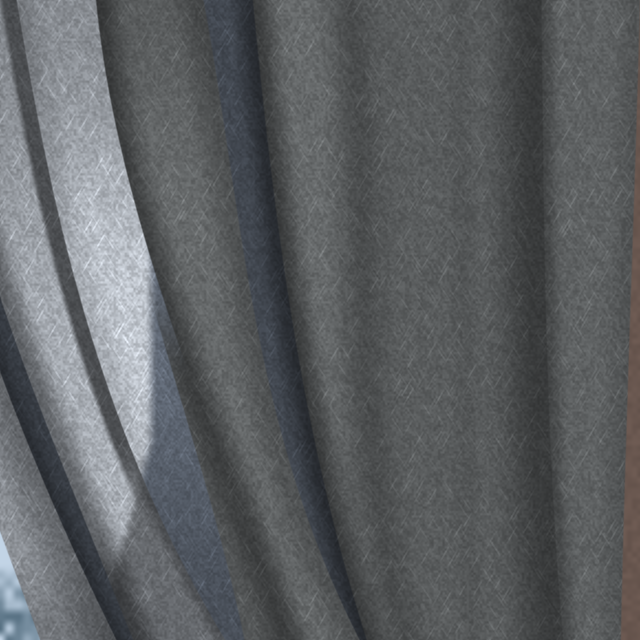
Reproduce this texture procedurally as a WebGL 2 fragment shader.

```glsl
#version 300 es
precision highp float;
// Woven grey curtain in sweeping folds, with sunlight falling on its left side.

#define EDGE_SOFT 0.0018
#define GRAIN_FREQ 290.0
#define GRAIN_AMOUNT 0.20
#define SLUB_AMOUNT 0.20
#define SUN_EDGE 0.233
#define CLOTH vec3(0.975, 1.005, 1.015)
#define COOL vec3(0.91, 0.99, 1.11)
#define SUNLIT vec3(0.97, 1.0, 1.04)
#define WALL vec3(0.41, 0.34, 0.31)

uniform vec2 u_resolution;
out vec4 fragColor;

float hash(vec2 c) {
  vec3 q = fract(vec3(c.xyx) * 0.1031);
  q += dot(q, q.yzx + 33.33);
  return fract((q.x + q.y) * q.z);
}

float noise(vec2 p) {
  vec2 i = floor(p), f = fract(p);
  f = f * f * (3.0 - 2.0 * f);
  return mix(mix(hash(i), hash(i + vec2(1, 0)), f.x),
             mix(hash(i + vec2(0, 1)), hash(i + 1.0), f.x), f.y);
}

// Cubic through four x positions, evenly spaced from top to bottom.
float foldEdge(float t, vec4 k) {
  float u = 3.0 * t;
  vec3 d1 = k.yzw - k.xyz;
  vec2 d2 = d1.yz - d1.xy;
  return k.x + u * d1.x + u * (u - 1.0) * 0.5 * d2.x
       + u * (u - 1.0) * (u - 2.0) / 6.0 * (d2.y - d2.x);
}

float cover(float d) {
  float w = max(EDGE_SOFT, 0.8 / u_resolution.x);
  return smoothstep(-w, w, d);
}

// Scattered bright threads: one short slub per elongated cell.
float slubs(vec2 p, float angle) {
  vec2 dir = vec2(cos(angle), sin(angle));
  vec2 q = vec2(dot(p, dir) * 24.0, dot(p, vec2(-dir.y, dir.x)) * 210.0);
  q.x += 5.0 * hash(vec2(floor(q.y), 7.0));
  vec2 f = fract(q) - 0.5;
  float strength = pow(hash(floor(q) + 91.0), 5.0);
  return strength * smoothstep(0.5, 0.1, abs(f.x)) * smoothstep(0.5, 0.05, abs(f.y));
}

float weave(vec2 p) {
  float grain = noise(p * GRAIN_FREQ) - 0.5;
  float threads = noise(vec2(p.x + p.y * 0.6, p.y - p.x * 0.6) * vec2(230.0, 75.0)) - 0.5;
  float slub = slubs(p, 1.05) + 0.7 * slubs(p, 2.15) - 0.16;
  return 1.0 + GRAIN_AMOUNT * (grain + 0.5 * threads) + SLUB_AMOUNT * slub;
}

void main() {
  vec2 p = gl_FragCoord.xy / u_resolution;
  float x = p.x, t = 1.0 - p.y;

  // Signed distances to the fold edges, left to right.
  float hem = x - 0.37 * (t - 0.83);
  float gapL = x - foldEdge(t, vec4(-0.15, -0.08, 0.033, 0.182));
  float gapR = x - foldEdge(t, vec4(-0.10, -0.04, 0.074, 0.208));
  float sunFold = x - foldEdge(t, vec4(0.026, 0.091, 0.191, 0.352));
  float tuck = x - foldEdge(t, vec4(0.140, 0.200, 0.295, 0.382));
  float bigL = x - foldEdge(t, vec4(0.150, 0.215, 0.325, 0.450));
  float bigR = x - foldEdge(t, vec4(0.318, 0.371, 0.437, 0.562));
  float midL = x - foldEdge(t, vec4(0.395, 0.432, 0.487, 0.573));
  float midR = x - foldEdge(t, vec4(0.540, 0.560, 0.573, 0.630));
  float lastL = x - foldEdge(t, vec4(0.846, 0.850, 0.859, 0.880));
  float wall = x - foldEdge(t, vec4(1.000, 0.990, 0.979, 0.970));

  float sun = 1.0 - smoothstep(-0.008, 0.014, x - SUN_EDGE + 0.27 * max(t - 0.69, 0.0));

  // Bright window with blurred shapes outside.
  float blur = noise(p * vec2(70.0, 55.0)) * smoothstep(0.88, 0.92, t);
  vec3 window = mix(vec3(0.76, 0.83, 0.90), vec3(0.33, 0.43, 0.50), blur);

  // Outer fold and the dark gap beside it.
  vec3 cloth = SUNLIT * mix(0.58, 0.40, smoothstep(-0.09, 0.0, gapL));
  cloth *= 1.0 - 0.18 * smoothstep(0.85, 1.0, t);
  cloth = mix(cloth, COOL * mix(0.18, 0.24, smoothstep(0.0, 0.03, gapL)), cover(gapL));

  // Sunlit fold with a shaded return on its right.
  float lit = sun * (1.0 - smoothstep(0.82, 0.95, t));
  float glow = mix(0.54, 0.69, smoothstep(0.0, 0.6, t));
  float shade = mix(0.42, glow, lit) * mix(0.58, 1.0, smoothstep(0.005, 0.055, gapR));
  float returnSide = smoothstep(-0.031, -0.020, sunFold) * (1.0 - smoothstep(0.68, 0.86, t));
  shade = mix(shade, 0.31, returnSide);
  shade *= 1.0 - 0.25 * smoothstep(-0.025, 0.0, sunFold) * smoothstep(0.65, 0.85, t);
  cloth = mix(cloth, SUNLIT * shade, cover(gapR));

  // Bright panel, crossed by the shadow edge.
  glow = mix(0.56, 0.79, smoothstep(0.02, 0.48, t));
  glow *= mix(0.86, 1.0, smoothstep(0.0, 0.05, sunFold));
  float coolShade = mix(0.42, 0.32, smoothstep(0.55, 1.0, t));
  cloth = mix(cloth, mix(COOL * coolShade, SUNLIT * glow, sun), cover(sunFold));
  shade = mix(0.34, 0.25, smoothstep(-0.05, 0.0, bigL));
  cloth = mix(cloth, CLOTH * shade, cover(tuck) * smoothstep(0.42, 0.60, t));

  // Large rounded fold and the deep groove behind it.
  shade = mix(0.24, 0.42, smoothstep(-0.005, 0.055, bigL));
  shade *= mix(1.0, 0.76, smoothstep(-0.065, 0.0, bigR));
  shade *= mix(0.87, 1.0, smoothstep(0.0, 0.3, t));
  cloth = mix(cloth, CLOTH * shade, cover(bigL));
  shade = mix(0.29, 0.17, smoothstep(-0.045, 0.0, midL));
  cloth = mix(cloth, COOL * shade, cover(bigR));

  // Middle fold, whose crease sharpens towards the bottom.
  shade = mix(0.23, 0.42, smoothstep(-0.004, 0.050, midL));
  shade *= mix(1.0, 0.74, smoothstep(-0.06, 0.004, midR));
  cloth = mix(cloth, CLOTH * shade, cover(midL));

  // Broad panel with a shallow ridge, falling into shadow.
  shade = mix(0.30, 0.365, smoothstep(0.0, 0.06, midR));
  shade -= 0.025 * exp(-pow((x - 0.715 - 0.02 * t) / 0.018, 2.0));
  shade *= mix(1.0, 0.64, smoothstep(-0.105, -0.012, lastL));
  float crease = mix(smoothstep(-0.008, 0.012, midR), cover(midR), smoothstep(0.65, 0.85, t));
  cloth = mix(cloth, CLOTH * shade, crease);

  // Right-hand fold.
  shade = mix(0.28, 0.385, smoothstep(0.0, 0.032, lastL));
  shade *= mix(1.0, 0.86, smoothstep(-0.05, 0.0, wall));
  cloth = mix(cloth, CLOTH * shade, cover(lastL));

  // Weave, then the surroundings.
  vec3 color = mix(window, cloth * weave(p), cover(hem));
  color = mix(color, WALL * (0.94 + 0.12 * noise(p * 120.0)), cover(wall));
  fragColor = vec4(color, 1.0);
}
```
